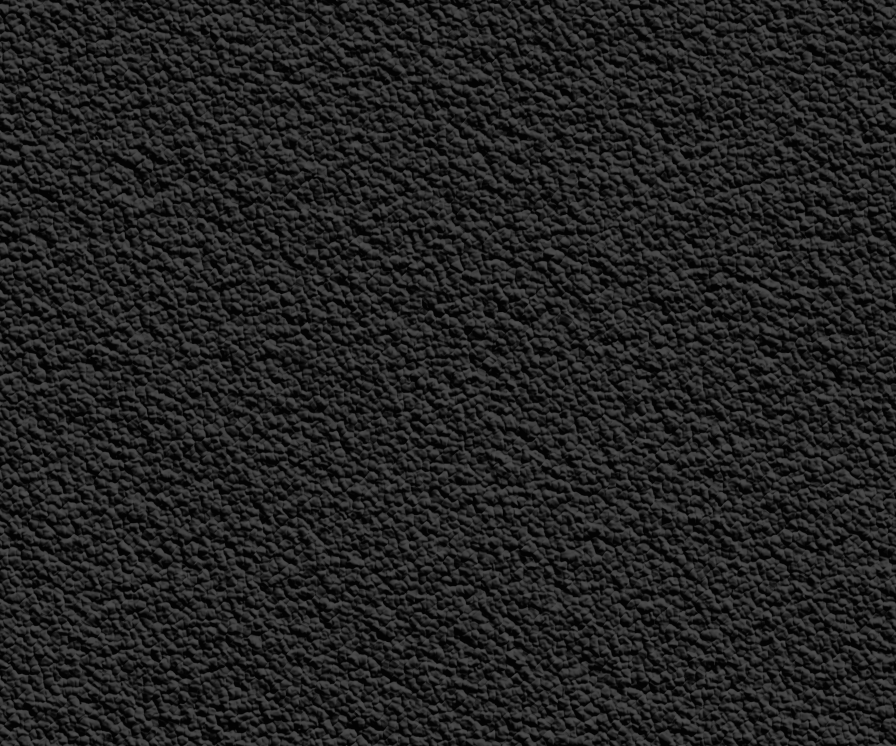
A WebGL 2 fragment shader for this texture:

```glsl
#version 300 es
precision highp float;
// Rough black plaster: a height field of small rounded grains on a wavy ground,
// lit from above. Each grain is a cell bump; the slope toward the light sets the
// grey tone, and higher grains cast short shadows into the pockets below them.

uniform vec2 u_resolution;
out vec4 fragColor;

const float GRAINS_PER_HEIGHT = 122.0;
const vec2 LIGHT_DIR = vec2(0.4, 0.917);
const vec2 STREAK_DIR = vec2(0.86, -0.51);
const float SLOPE_STEP = 0.2;
const float SLOPE_GAIN = 1.5;
const float SHADOW_REACH = 0.75;

// Two random values in 0..1 for an integer cell
vec2 hash2(vec2 cell) {
  uvec2 v = uvec2(ivec2(cell) + 4096);
  v = v * 1664525u + 1013904223u;
  v.x += v.y * 1664525u;
  v.y += v.x * 1664525u;
  v ^= v >> 16u;
  v.x += v.y * 1664525u;
  v.y += v.x * 1664525u;
  v ^= v >> 16u;
  return vec2(v & 65535u) / 65535.0;
}

// Smooth value noise in 0..1
float noise(vec2 p) {
  vec2 cell = floor(p);
  vec2 f = p - cell;
  f = f * f * f * (f * (f * 6.0 - 15.0) + 10.0);
  float bottom = mix(hash2(cell).x, hash2(cell + vec2(1.0, 0.0)).x, f.x);
  float top = mix(hash2(cell + vec2(0.0, 1.0)).x, hash2(cell + 1.0).x, f.x);
  return mix(bottom, top, f.y);
}

// Rounded bumps of varied size with sharp creases between them
float grainBumps(vec2 p) {
  vec2 cell = floor(p);
  float highest = -4.0;
  for (int y = -1; y <= 1; y++) {
    for (int x = -1; x <= 1; x++) {
      vec2 neighbor = cell + vec2(x, y);
      vec2 rnd = hash2(neighbor);
      vec2 offset = neighbor + rnd - p;
      float lift = 0.5 * fract(rnd.x * 17.0 + rnd.y * 31.0);
      highest = max(highest, lift - dot(offset, offset));
    }
  }
  return highest;
}

// Coordinates along and across the streaks, stretched along them
vec2 streakSpace(vec2 p, float stretch) {
  vec2 across = vec2(-STREAK_DIR.y, STREAK_DIR.x);
  return vec2(dot(p, STREAK_DIR) / stretch, dot(p, across));
}

// Full relief: grains, wavy ground and fine grit
float relief(vec2 p) {
  vec2 q = streakSpace(p, 1.1);
  vec2 wobble = vec2(noise(q * 1.3 + 31.0), noise(q * 1.3 + 77.0)) - 0.5;
  float grains = 1.05 * grainBumps(q + 0.6 * wobble);
  float ground = 0.75 * noise(streakSpace(p, 1.1) * 0.6 + 5.0);
  float swell = 0.45 * noise(streakSpace(p, 1.4) * 0.2 + 53.0);
  float grit = 0.15 * noise(q * 2.1 + 19.0);
  return grains + ground + swell + grit;
}

// Light received: positive on faces toward the light, negative in cast shadow
float lightBalance(vec2 p) {
  vec2 toLight = LIGHT_DIR * SLOPE_STEP;
  float back = relief(p - toLight);
  float front = relief(p + toLight);
  float blocker = relief(p + LIGHT_DIR * SHADOW_REACH);
  float shadow = max(blocker - 0.5 * (back + front) - 0.1, 0.0);
  return SLOPE_GAIN * (back - front) / (2.0 * SLOPE_STEP) - 0.8 * shadow;
}

// Soft broad patches, centred on zero
float mottle(vec2 p) {
  return noise(streakSpace(p, 1.6) * 0.075) + 0.6 * noise(p * 0.03 + 11.0) - 0.8;
}

// Grey tone of the lit surface, from crevice black to charcoal
float surfaceTone(vec2 p) {
  float lit = 0.5 + 0.5 * tanh(lightBalance(p) + 0.12 * mottle(p) + 0.03);
  float tone = -0.02 + 0.31 * lit;
  tone += 0.05 * (noise(streakSpace(p, 1.0) * 1.9 + 7.0) - 0.5) * lit;
  return max(tone, 0.01);
}

void main() {
  float pixel = GRAINS_PER_HEIGHT / u_resolution.y;
  vec2 p = gl_FragCoord.xy * pixel;

  // Average four points per pixel to smooth the creases
  float tone = 0.0;
  for (int i = 0; i < 4; i++) {
    vec2 corner = vec2(i % 2, i / 2) - 0.5;
    tone += 0.25 * surfaceTone(p + 0.5 * corner * pixel);
  }
  fragColor = vec4(vec3(tone), 1.0);
}
```
